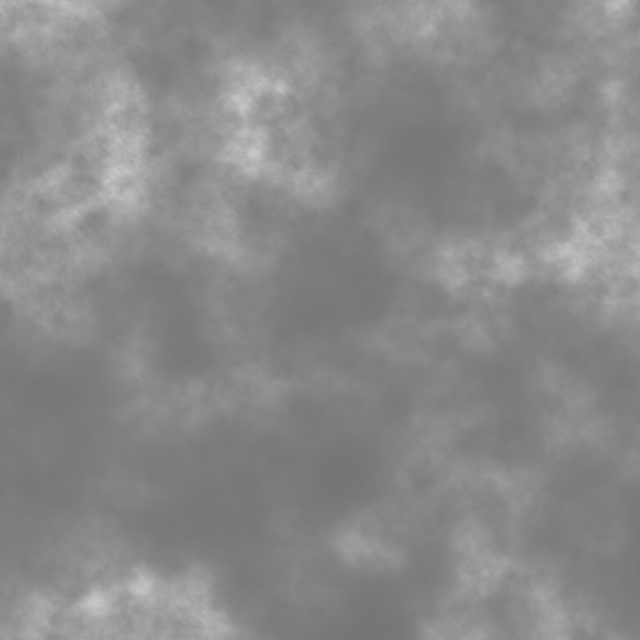
Write a Shadertoy shader that draws this texture.

```glsl
// Soft grey clouds with a few faint hairline scratches.
// Broad value noise sets the cloud density; finer octaves grow with that density,
// so dark hollows stay smooth while bright banks turn wispy.

float hash(vec2 p) {
    return fract(sin(dot(p, vec2(127.1, 311.7))) * 43758.5453);
}

mat2 rotation(float angle) {
    float c = cos(angle), s = sin(angle);
    return mat2(c, s, -s, c);
}

float valueNoise(vec2 p) {
    vec2 cell = floor(p), f = fract(p);
    vec2 u = f * f * f * (f * (f * 6.0 - 15.0) + 10.0);
    float bottom = mix(hash(cell), hash(cell + vec2(1, 0)), u.x);
    float top = mix(hash(cell + vec2(0, 1)), hash(cell + vec2(1, 1)), u.x);
    return mix(bottom, top, u.y);
}

// Two broad octaves, then fine ones weighted by the broad density
float cloudDensity(vec2 uv) {
    mat2 turn = rotation(0.65);
    vec2 p = turn * uv * 5.5 + vec2(13.7, 4.2);
    float broad = 0.6 * valueNoise(p);
    p = turn * p * 2.0 + 7.3;
    broad += 0.4 * valueNoise(p);

    float wisps = 0.0, amplitude = 0.22;
    for (int i = 0; i < 5; i++) {
        p = turn * p * 2.03 + 7.3;
        wisps += amplitude * (valueNoise(p) - 0.5);
        amplitude *= 0.56;
    }
    return max(broad + wisps * broad * 2.0, 0.0);
}

// Thin bent strokes that fade towards both ends
float scratches(vec2 uv, float pixel) {
    float light = 0.0;
    float halfWidth = max(0.0014, 0.8 * pixel);
    for (int i = 0; i < 26; i++) {
        float id = float(i) + 1.0;
        vec2 center = vec2(hash(vec2(id, 1.7)), hash(vec2(id, 5.3)));
        vec2 q = rotation(6.2832 * hash(vec2(id, 9.1))) * (uv - center);
        float reach = mix(0.02, 0.06, hash(vec2(id, 12.9)));
        float along = q.x / reach;
        float bend = reach * (hash(vec2(id, 17.3)) - 0.5) * 0.7;
        float gap = abs(q.y - bend * along * along);
        float strength = pow(hash(vec2(id, 21.1)), 2.0);
        light += strength * (1.0 - smoothstep(0.0, halfWidth, gap))
               * (1.0 - smoothstep(0.2, 1.0, abs(along)));
    }
    return light;
}

void mainImage(out vec4 fragColor, in vec2 fragCoord) {
    float pixel = 1.0 / iResolution.y;
    vec2 uv = fragCoord * pixel;

    // Squaring keeps the dark tones close together and stretches the bright ones
    float density = cloudDensity(uv);
    float grey = 0.459 + 0.285 * density * density;
    grey += 0.03 * scratches(uv, pixel);

    fragColor = vec4(vec3(grey), 1.0);
}
```
